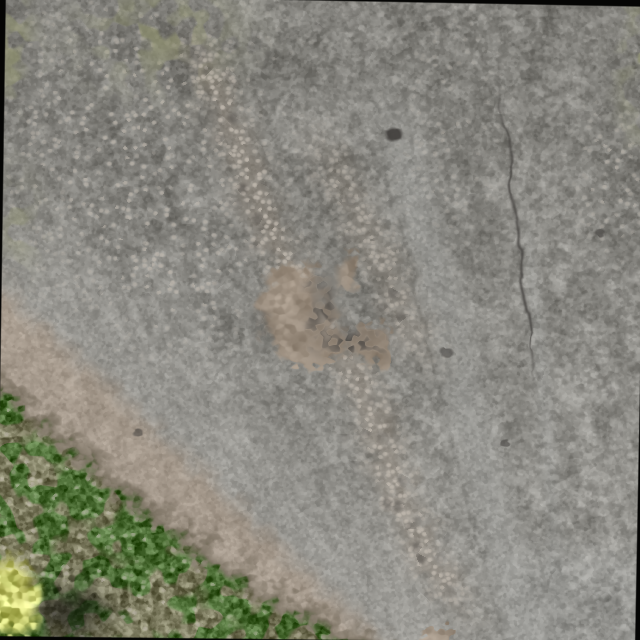
Write a WebGL 1 fragment shader that draws this texture.

```glsl
precision highp float;
// Worn asphalt seen from above: rubble seam, crack, wheel tracks and a grassy verge.
uniform vec2 u_resolution;

const vec3 ASPHALT = vec3(0.545, 0.54, 0.52);
const vec3 PALE = vec3(0.62, 0.62, 0.605);
const vec3 SHOULDER = vec3(0.655, 0.605, 0.55);
const vec3 STONE = vec3(0.76, 0.73, 0.69);
const vec3 CLAY = vec3(0.61, 0.55, 0.485);
const vec3 SHADOW = vec3(0.25, 0.24, 0.23);
const vec3 MOSS = vec3(0.55, 0.56, 0.41);
const vec3 GRASS = vec3(0.29, 0.42, 0.20);
const vec3 LITTER = vec3(0.53, 0.49, 0.41);
const vec3 SUNLIT = vec3(0.83, 0.84, 0.46);
const vec3 FRAME = vec3(0.02, 0.02, 0.015);
const float GRAIN = 0.17;

vec2 hash2(vec2 p) {
  vec3 q = fract(p.xyx * vec3(0.1031, 0.1030, 0.0973));
  q += dot(q, q.yzx + 33.33);
  return fract((q.xx + q.yz) * q.zy);
}

// Cellular noise: nearest distance, id of that cell, blended ids
vec3 cells(vec2 p) {
  vec3 near = vec3(9.0, 0.0, 0.0);
  float total = 0.0;
  for (int j = -1; j <= 1; j++) {
    for (int i = -1; i <= 1; i++) {
      vec2 cell = floor(p) + vec2(float(i), float(j));
      float d = length(cell + hash2(cell + 40.0) - p);
      float id = hash2(cell + 171.0).x;
      float weight = exp(-6.0 * d * d);
      near.z += id * weight;
      total += weight;
      if (d < near.x) near.xy = vec2(d, id);
    }
  }
  near.z /= total;
  return near;
}

float flecks(vec3 c, float density) {
  return smoothstep(0.6, 0.15, c.x) * smoothstep(1.0 - density, 1.1 - density, c.y);
}

float band(float offset, float width) {
  return exp(-offset * offset / (width * width));
}

float blob(vec2 p, float x, float y, float rx, float ry) {
  vec2 q = (p - vec2(x, y)) / vec2(rx, ry);
  return exp(-dot(q, q));
}

float spot(vec2 p, float x, float y, float r) {
  return smoothstep(r * 1.25, r * 0.65, length((p - vec2(x, y)) * vec2(0.85, 1.1)));
}

void main() {
  vec2 uv = gl_FragCoord.xy / u_resolution;
  float x = uv.x;
  float y = uv.y;

  // Shared noise layers
  vec3 broad = cells(uv * 13.0);
  vec3 medium = cells(uv * 46.0 + 7.0);
  vec3 fine = cells(uv * vec2(105.0, 120.0) + 19.0);
  float dust = cells(uv * 230.0 + 3.0).z - 0.5;
  float mottle = dot(vec3(broad.z, medium.z, fine.z) - 0.5, vec3(0.35, 0.5, 0.75));
  vec2 wobble = (vec2(medium.z, fine.z) - 0.5) * 0.028;
  vec2 p = uv + wobble;

  // Offsets from the long sloping features
  float verge = y - (0.395 - 0.95 * x + 0.4 * x * x);
  float shoulder = y - (0.555 - 0.93 * x);
  float seam = p.x - (0.742 - 0.48 * y) - 0.012 * sin(y * 13.0 + 2.6);
  float branch = p.x - (0.87 - 0.47 * y);
  float track = x - (0.82 - 0.25 * y);
  float thinTrack = x - (0.872 - 0.03 * y - 0.075 * y * y);
  float crack = x - (0.885 - 0.12 * y) + 0.003 * sin(y * 47.0) + wobble.x * 0.3;

  // Asphalt, paler by the shoulder, wheel tracks and lower right
  float smoothZone = band(shoulder - 0.05, 0.14);
  float trackFade = smoothstep(0.93, 0.72, y);
  vec3 col = ASPHALT - 0.035 * smoothstep(0.35, 1.0, y);
  col += 0.045 * smoothZone + 0.02 * smoothstep(0.5, 0.1, y);
  col += 0.045 * (cells(vec2(x + y * 0.48, y * 0.16) * 70.0).z - 0.5);
  col = mix(col, PALE, 0.65 * trackFade * band(track, 0.036));
  col = mix(col, PALE, 0.55 * smoothstep(0.78, 0.5, y) * band(thinTrack, 0.013));
  col = mix(col, PALE, 0.75 * smoothstep(0.77, 0.84, x) * smoothstep(0.18, 0.1, p.y));
  col -= 0.06 * (blob(p, 0.84, 0.08, 0.022, 0.022) + blob(p, 0.95, 0.055, 0.025, 0.025));
  float rough = 1.0 - 0.55 * max(smoothZone, trackFade * band(track, 0.045));
  col += GRAIN * rough * mottle + 0.09 * dust;

  // Scattered chips and faint moss
  float chips = blob(uv, 0.2, 0.78, 0.22, 0.25) + 0.6 * blob(uv, 0.29, 0.56, 0.1, 0.1)
    + 0.55 * blob(uv, 0.7, 0.8, 0.08, 0.2) + 0.9 * blob(uv, 0.96, 0.72, 0.06, 0.11);
  col = mix(col, STONE, min(chips, 1.0) * 0.65 * flecks(fine, 0.22));
  col = mix(col, SHADOW, rough * 0.2 * flecks(medium, 0.1));
  float moss = blob(uv, 0.25, 0.95, 0.1, 0.07) + blob(uv, 0.02, 0.92, 0.03, 0.1)
    + blob(uv, 1.0, 0.9, 0.03, 0.1) + 0.6 * blob(uv, 0.03, 0.65, 0.03, 0.06);
  col = mix(col, MOSS, min(moss, 1.0) * 0.65 * smoothstep(0.3, 0.75, medium.z));

  // Rubble seam and side branch
  float rubble = band(seam, 0.032) * smoothstep(0.98, 0.86, y) * smoothstep(0.0, 0.12, y);
  rubble += 0.65 * band(branch, 0.035) * smoothstep(0.38, 0.5, y) * smoothstep(0.85, 0.7, y);
  rubble = min(rubble, 1.0);
  col = mix(col, CLAY, 0.3 * rubble);
  col = mix(col, STONE, 0.75 * rubble * flecks(fine, 0.5));
  col = mix(col, SHADOW, 0.35 * rubble * flecks(medium, 0.22));

  // Broken clay patch with dark hollows
  float clay = blob(p, 0.462, 0.515, 0.062, 0.075) + blob(p, 0.5, 0.462, 0.04, 0.028)
    + blob(p, 0.59, 0.46, 0.03, 0.035) + 0.5 * blob(p, 0.545, 0.58, 0.022, 0.04)
    + blob(p, 0.685, 0.005, 0.025, 0.015);
  col = mix(col, CLAY + 0.18 * mottle, 0.85 * smoothstep(0.3, 0.55, clay));
  col = mix(col, ASPHALT * 0.93, 0.7 * blob(p, 0.52, 0.545, 0.016, 0.04));
  float hollow = blob(p, 0.5, 0.53, 0.016, 0.045) + blob(p, 0.555, 0.472, 0.05, 0.02)
    + 0.6 * blob(p, 0.41, 0.5, 0.012, 0.025);
  col = mix(col, SHADOW, min(hollow, 1.0) * (0.2 + 0.6 * smoothstep(0.4, 0.75, fine.z)));

  // Crack and isolated dark stones
  float crackFade = smoothstep(0.37, 0.5, y) * smoothstep(0.94, 0.72, y);
  col = mix(col, SHADOW, 0.65 * crackFade * band(crack, 0.0028));
  col -= 0.05 * band(track + 0.035 + wobble.x * 0.4, 0.004) * smoothstep(0.8, 0.6, y);
  vec2 s = uv + wobble * 0.2;
  float stones = spot(s, 0.615, 0.79, 0.012) + 0.6 * (spot(s, 0.935, 0.637, 0.007)
    + spot(s, 0.697, 0.45, 0.008) + spot(s, 0.79, 0.307, 0.005) + spot(s, 0.215, 0.323, 0.006));

  // Dusty shoulder, then grassy verge with leaf litter
  vec3 dirt = SHOULDER + 0.1 * mottle + 0.07 * dust;
  col = mix(col, dirt, 0.9 * smoothstep(0.035, -0.04, shoulder + wobble.x));
  col = mix(col, SHADOW, 0.9 * stones);
  float litter = medium.z + 0.5 * broad.z + 0.3 * band(verge + 0.16, 0.07) - 0.33;
  vec3 turf = mix(GRASS, LITTER, 0.8 * smoothstep(0.42, 0.68, litter));
  turf = mix(turf + 0.32 * (fine.z - 0.5) + 0.16 * dust, STONE, 0.55 * flecks(fine, 0.12));
  turf *= 1.0 - 0.55 * blob(p, 0.11, 0.045, 0.06, 0.045);
  float sun = smoothstep(0.3, 0.75, blob(p, 0.015, 0.065, 0.055, 0.075));
  turf = mix(turf, SUNLIT + 0.5 * (fine.z - 0.5), 0.9 * sun);
  verge += wobble.x + wobble.y;
  col = mix(col, LITTER * 0.79, 0.65 * smoothstep(0.045, -0.005, verge));
  col = mix(col, turf, smoothstep(0.008, -0.025, verge));

  // Thin dark frame, slightly tilted
  vec2 low = vec2(x - 0.009 + 0.0145 * (1.0 - y), y - 0.006 + 0.011 * x);
  vec2 high = vec2(1.0 - x - 0.019 * (0.4 - y), 1.0 - y - 0.019 * (x - 0.456));
  vec2 inside = min(low, high);
  col = mix(FRAME, col, smoothstep(-0.0015, 0.0015, min(inside.x, inside.y)));
  gl_FragColor = vec4(clamp(col, 0.0, 1.0), 1.0);
}
```
